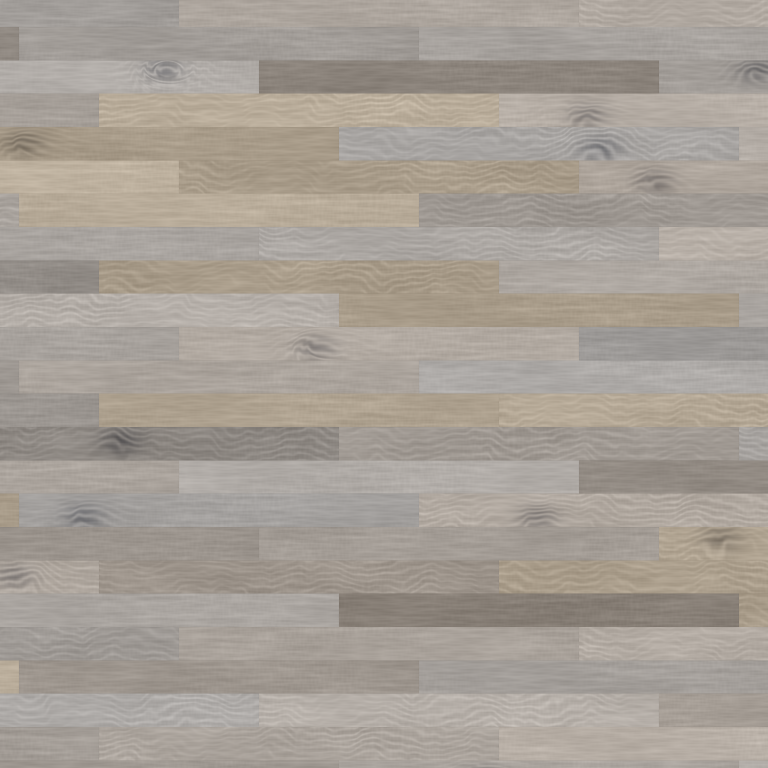
A Shadertoy shader for this texture:

```glsl
// Weathered grey-oak strip floor: 23 rows of long planks with staggered joints.
// Every plank gets a hashed tone, tint, ring figure and sometimes a knot; the
// rings come from layered sines and the fibres from stretched cellular noise.

const float ROWS = 23.04;            // rows down the canvas
const float ROW_SHIFT = 0.19;        // part of the top row that is cut off
const float PLANK_LENGTH = 0.5208;
const float JOINT_START = 0.233;     // first joint in the top row
const float STAGGER = 0.4;           // joint step per row, in plank lengths
const float SKIP_ROW = 12.0;         // the stagger jumps one step from here on
const float RINGS = 4.5;             // growth rings across one plank
const float FIGURED_SHARE = 0.27;
const float KNOT_SHARE = 0.22;
const float TAN_SHARE = 0.14;
const float SEAM_WIDTH = 0.0009;
const float SEAM_DARKNESS = 0.025;
const vec3 OAK = vec3(0.660, 0.637, 0.612);
const vec3 COOL_TINT = vec3(-0.012, 0.000, 0.016);
const vec3 WARM_TINT = vec3(0.010, -0.002, -0.013);
const vec3 TAN_TINT = vec3(0.030, 0.004, -0.042);
const vec3 KNOT_STAIN = vec3(0.170, 0.160, 0.140);

float hash(vec2 p) {
    vec3 q = fract(p.xyx * vec3(0.1031, 0.1030, 0.0973));
    q += dot(q, q.yzx + 33.33);
    return fract((q.x + q.y) * q.z);
}

// Distance to the nearest scattered point, about 0 to 1.
float cellular(vec2 p) {
    vec2 cell = floor(p);
    float nearest = 2.0;
    for (int j = -1; j <= 1; j++)
        for (int i = -1; i <= 1; i++) {
            vec2 c = cell + vec2(i, j);
            vec2 d = c + vec2(hash(c), hash(c + 71.7)) - p;
            nearest = min(nearest, dot(d, d));
        }
    return sqrt(nearest);
}

// Layered, rotated sines, about -1 to 1.
float waves(vec2 p) {
    float sum = 0.0, amp = 0.5;
    for (int i = 0; i < 4; i++) {
        sum += amp * sin(p.x + 1.6 * sin(p.y));
        p = mat2(1.2, 1.1, -1.1, 1.2) * p + 2.1;
        amp *= 0.55;
    }
    return sum;
}

vec3 plankTone(vec2 id) {
    float tone = fract(id.y * 0.618 + id.x * 0.27 + 0.22 * hash(id + 3.0));
    float shade = mix(-0.060, 0.058, tone) - 0.075 * (1.0 - smoothstep(0.03, 0.13, tone));
    vec3 tint = mix(COOL_TINT, WARM_TINT, hash(id + 11.0));
    if (hash(id + 23.0) < TAN_SHARE) tint = TAN_TINT;
    return OAK + shade + tint;
}

vec3 floorColor(vec2 uv) {
    // Plank layout
    float down = (1.0 - uv.y) * ROWS + ROW_SHIFT;
    float row = floor(down);
    float along = (uv.x - JOINT_START) / PLANK_LENGTH + STAGGER * (row + step(SKIP_ROW, row));
    vec2 id = vec2(floor(along), row) + 40.0;
    vec2 local = vec2(fract(along) * PLANK_LENGTH, fract(down));
    float seed = 50.0 * hash(id + 5.0);
    vec3 color = plankTone(id);

    // Knot: bends the rings around it and stains the wood
    vec2 toKnot = local - vec2(PLANK_LENGTH * mix(0.15, 0.85, hash(id + 31.0)),
                               mix(0.25, 0.75, hash(id + 37.0)));
    toKnot *= vec2(38.0, 2.6);
    float hasKnot = step(hash(id + 41.0), KNOT_SHARE);
    float knot = hasKnot * exp(-dot(toKnot, toKnot));
    float knotBend = hasKnot * exp(-0.25 * dot(toKnot, toKnot));

    // Growth rings: wavy cathedral figure or calm straight grain
    float figured = max(step(hash(id + 47.0), FIGURED_SHARE), knotBend);
    vec2 ringPos = vec2(local.x * mix(18.0, 42.0, figured), local.y * 1.4) + seed;
    float field = local.y * RINGS + mix(0.45, 1.3, figured) * waves(ringPos) + 2.5 * knotBend;
    float ring = 0.5 + 0.5 * sin(6.2832 * field);
    float patches = 0.6 + 0.4 * waves(vec2(local.x * 14.0, local.y) + seed * 1.7);
    color += (ring * ring - 0.375) * mix(0.022, 0.070, figured) * patches;
    color -= KNOT_STAIN * knot * (1.1 - 0.7 * ring);

    // Soft blotches, fibres and faint saw marks
    color += 0.018 * waves(vec2(local.x * 16.0, local.y * 2.0) + seed * 2.3);
    vec2 fibrePos = vec2(local.x, local.y / ROWS) + seed;
    float fibre = cellular(fibrePos * vec2(34.0, 300.0));
    float streak = cellular(fibrePos * vec2(11.0, 130.0));
    float sawMark = cellular(fibrePos * vec2(260.0, 75.0));
    color += 0.050 * (fibre - 0.48) + 0.045 * (streak - 0.48);
    color += 0.028 * (sawMark - 0.48) * smoothstep(0.2, 0.9, patches);

    // Hairline seams between planks
    vec2 edge = min(local, vec2(PLANK_LENGTH, 1.0) - local) * vec2(1.0, 1.0 / ROWS);
    color -= SEAM_DARKNESS * (1.0 - smoothstep(0.0, SEAM_WIDTH, min(edge.x, edge.y)));
    return color;
}

void mainImage(out vec4 fragColor, in vec2 fragCoord) {
    // Four samples per pixel smooth the joints and the fine grain
    vec3 sum = vec3(0.0);
    for (int i = 0; i < 4; i++) {
        vec2 offset = vec2(i % 2, i / 2) * 0.5 - 0.25;
        sum += floorColor((fragCoord + offset) / iResolution.xy);
    }
    fragColor = vec4(clamp(sum * 0.25, 0.0, 1.0), 1.0);
}
```
